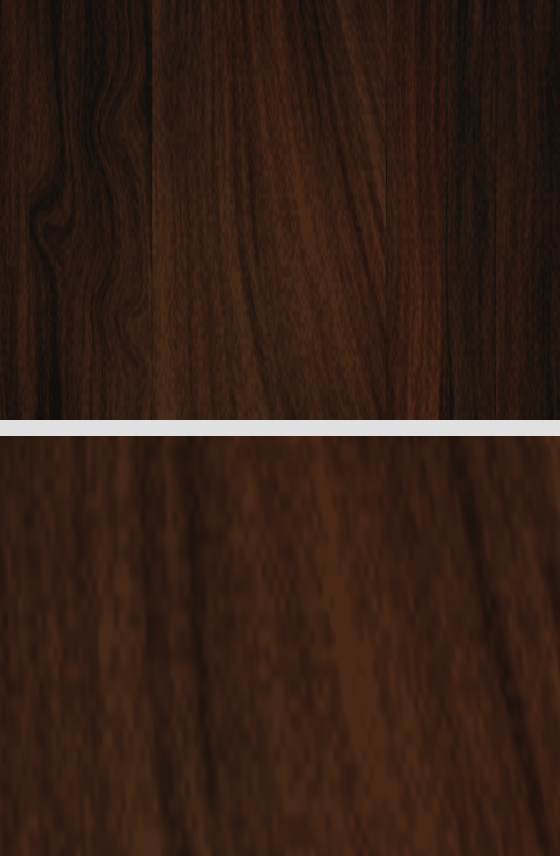
Top, the full canvas; bottom, a detail of the centre.
Give the GLSL for this texture, as a WebGL 1 fragment shader.

```glsl
precision highp float;
// Dark walnut planks: upright streaky grain, a fanning wide board and a knotty one.

uniform vec2 u_resolution;

// Colours, darkest to lightest
const vec3 CHAR   = vec3(0.10, 0.070, 0.052);
const vec3 UMBER  = vec3(0.14, 0.084, 0.054);
const vec3 WALNUT = vec3(0.18, 0.102, 0.067);
const vec3 RUSSET = vec3(0.22, 0.122, 0.078);
const vec3 COPPER = vec3(0.27, 0.150, 0.090);

// Layout, in canvas heights from the lower left
const vec4 SEAMS = vec4(0.070, 0.362, 0.920, 1.063);
const float LAST_SEAM = 1.180;
const vec4 TONE_STEPS = vec4(-0.18, 0.34, -0.12, -0.02);
const float SEAM_WIDTH = 0.0012;
const float SEAM_DEPTH = 0.22;

// Grain
const float BASE_TONE = 0.54;
const float FAN_LEAN = 0.22;
const vec4 DARK_BANDS = vec4(0.130, 0.560, 0.720, 1.085);
const float EDGE_BAND = 1.310;
const float BAND_WIDTH = 0.042;
const float BAND_DEPTH = 0.32;
const float KNOT_PUSH = 0.065;
const vec2 KNOT_SIZE = vec2(0.060, 0.095);
const float VEIN_DEPTH = 0.46;
const float BROAD_DEPTH = 0.54;
const float STREAK_DEPTH = 0.42;
const float FINE_DEPTH = 0.44;
const float PORE_DEPTH = 0.44;
const float TINT_DEPTH = 0.10;

// Light
const vec2 GLOW_CENTRE = vec2(0.60, 0.26);
const float GLOW = 0.50;

float hash(vec2 cell) {
  return fract(sin(dot(cell, vec2(127.1, 311.7))) * 43758.55);
}

float noise(vec2 p) {
  vec2 cell = floor(p);
  vec2 f = fract(p);
  f = f * f * (3.0 - 2.0 * f);
  float low = mix(hash(cell), hash(cell + vec2(1.0, 0.0)), f.x);
  float high = mix(hash(cell + vec2(0.0, 1.0)), hash(cell + 1.0), f.x);
  return mix(low, high, f.y);
}

// Three knots, alternating sides up the second plank
float knots(vec2 p) {
  float sum = 0.0;
  for (int i = 0; i < 3; i++) {
    float n = float(i);
    vec2 centre = vec2(0.285 - 0.180 * mod(n, 2.0), 0.24 + 0.23 * n);
    vec2 d = (p - centre) / KNOT_SIZE;
    d.x += 0.35 * sin(d.y * 1.7 + n);
    sum += exp(-dot(d, d));
  }
  return sum;
}

float darkBands(float g) {
  vec4 d = (vec4(g) - DARK_BANDS) / BAND_WIDTH;
  float e = (g - EDGE_BAND) / BAND_WIDTH;
  return dot(exp(-d * d), vec4(1.0)) + exp(-e * e);
}

vec3 woodColour(float tone) {
  float t = tone * 4.0;
  vec3 c = mix(CHAR, UMBER, clamp(t, -0.9, 1.0));
  c = mix(c, WALNUT, clamp(t - 1.0, 0.0, 1.0));
  c = mix(c, RUSSET, clamp(t - 2.0, 0.0, 1.0));
  return mix(c, COPPER, clamp(t - 3.0, 0.0, 1.3));
}

void main() {
  vec2 p = gl_FragCoord.xy / u_resolution.y;
  float pixel = 1.0 / u_resolution.y;

  // Planks
  vec4 past = smoothstep(-pixel, pixel, vec4(p.x) - SEAMS);
  float id = dot(step(SEAMS, vec4(p.x)), vec4(1.0)) + step(LAST_SEAM, p.x);
  float knotty = past.x - past.y;
  float fanned = past.y - past.z;

  // Bend the grain: slow waves, the fan and the knots
  float wave = 0.008 * sin(p.y * 4.6 + p.x * 7.0 + id)
             + 0.004 * sin(p.y * 11.0 + p.x * 19.0 + id * 2.3);
  float knot = knotty * knots(p);
  float g = p.x + wave * (0.7 + 1.1 * knotty) + KNOT_PUSH * knot;
  g -= fanned * FAN_LEAN * smoothstep(0.36, 0.95, p.x) * (1.0 - p.y);
  vec2 q = vec2(g, p.y + id * 17.0);

  // Streaks from broad to fine, then short crisp pores
  float broad = noise(q * vec2(13.0, 0.9));
  float streak = noise(q * vec2(52.0, 1.3) + 5.0);
  float fine = noise(q * vec2(150.0, 4.0) + 11.0);
  float pores = noise(vec2(mix(g, p.x, 0.5) * 270.0, p.y * 75.0) + 23.0);
  float bands = darkBands(g) * (0.55 + 0.9 * noise(q * vec2(24.0, 1.6) + 31.0));
  float veins = smoothstep(0.58, 0.84, noise(q * vec2(88.0, 1.3) + 41.0));

  float tone = BASE_TONE + dot(past, TONE_STEPS);
  tone += BROAD_DEPTH * (broad - 0.5) + STREAK_DEPTH * (streak - 0.5);
  tone += FINE_DEPTH * (fine - 0.5) + PORE_DEPTH * (pores - 0.5);
  tone -= BAND_DEPTH * bands + VEIN_DEPTH * veins * (0.25 + 0.5 * bands);
  tone -= 0.12 * knot;

  // Seams and soft light from below the centre
  vec4 gap = abs(vec4(p.x) - SEAMS);
  float nearest = min(min(gap.x, gap.y), min(gap.z, gap.w));
  nearest = min(nearest, abs(p.x - LAST_SEAM));
  tone -= SEAM_DEPTH * (1.0 - smoothstep(0.0, SEAM_WIDTH + pixel, nearest));
  vec2 away = p - GLOW_CENTRE;
  tone += GLOW * (exp(-2.6 * dot(away, away)) - 0.5);

  // Drift between red and olive brown
  float drift = TINT_DEPTH * (noise(q * vec2(9.0, 1.2) + 57.0) - 0.5);
  vec3 colour = woodColour(tone) * vec3(1.0 - drift, 1.0 + drift, 1.0 + drift);
  gl_FragColor = vec4(colour, 1.0);
}
```
